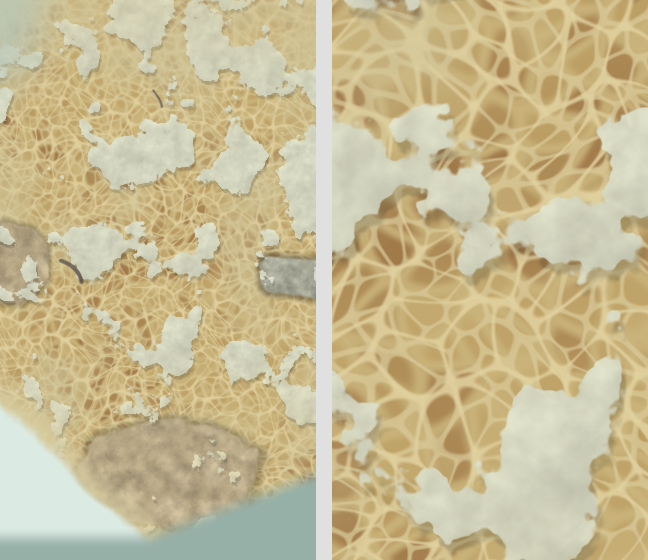
Left, the full canvas; right, a detail of the centre.
This texture is drawn by a WebGL 2 fragment shader. Its source:

```glsl
#version 300 es
precision highp float;
// Draws a honey-coloured fibrous web with pale ragged flakes, stones and a hazy glass rim.
uniform vec2 u_resolution;
out vec4 fragColor;

// Colours
const vec3 BROWN = vec3(0.60, 0.43, 0.24);
const vec3 AMBER = vec3(0.74, 0.62, 0.38);
const vec3 HONEY = vec3(0.79, 0.70, 0.47);
const vec3 CREAM = vec3(0.86, 0.80, 0.61);
const vec3 WASH = vec3(0.81, 0.77, 0.60);
const vec3 FLAKE = vec3(0.84, 0.85, 0.77);
const vec3 STONE = vec3(0.69, 0.63, 0.50);
const vec3 GREY = vec3(0.65, 0.65, 0.59);
const vec3 TWIG = vec3(0.27, 0.23, 0.20);
const vec3 GLASS = vec3(0.86, 0.92, 0.89);
const vec3 TEAL = vec3(0.59, 0.69, 0.66);

// Sizes, in canvas heights or cells per canvas height
const float BACK_CELLS = 34.0;
const float MID_CELLS = 52.0;
const float FRONT_CELLS = 31.0;
const float CORNER_ROUNDING = 13.0;
const float FLAKE_SCALE = 19.0;
const float BAND_RADIUS = 0.075;

// Axes of the bands along which flakes gather
const vec4 BANDS[8] = vec4[8](
    vec4(0.26, 0.97, 0.56, 0.84), vec4(0.20, 0.70, 0.33, 0.73),
    vec4(0.40, 0.74, 0.44, 0.70), vec4(0.55, 0.76, 0.56, 0.61),
    vec4(0.37, 0.56, 0.33, 0.36), vec4(0.43, 0.36, 0.54, 0.30),
    vec4(0.29, 0.30, 0.36, 0.28), vec4(0.16, 0.57, 0.19, 0.54));

vec2 hash2(vec2 p) {
    vec3 q = fract(p.xyx * vec3(0.1031, 0.1030, 0.0973));
    q += dot(q, q.yzx + 33.33);
    return fract((q.xx + q.yz) * q.zy);
}

float noise(vec2 p) {
    vec2 i = floor(p), f = fract(p);
    f = f * f * (3.0 - 2.0 * f);
    float low = mix(hash2(i).x, hash2(i + vec2(1, 0)).x, f.x);
    float high = mix(hash2(i + vec2(0, 1)).x, hash2(i + 1.0).x, f.x);
    return mix(low, high, f.y);
}

float fbm(vec2 p) {
    float sum = 0.0, amp = 0.5;
    for (int i = 0; i < 5; i++) {
        sum += amp * noise(p);
        p = mat2(1.6, 1.2, -1.2, 1.6) * p + 7.3;
        amp *= 0.52;
    }
    return sum;
}

// Cellular noise: x = distance to the wall with rounded corners, y = cell id
vec2 web(vec2 p) {
    vec2 home = floor(p), cell = home, nearest = vec2(9.0);
    for (int y = -1; y <= 1; y++) for (int x = -1; x <= 1; x++) {
        vec2 c = home + vec2(x, y), r = c + hash2(c) - p;
        if (dot(r, r) < dot(nearest, nearest)) { nearest = r; cell = c; }
    }
    float sum = 1e-6;
    for (int y = -2; y <= 2; y++) for (int x = -2; x <= 2; x++) {
        if (x == 0 && y == 0) continue;
        vec2 c = cell + vec2(x, y), r = c + hash2(c) - p;
        sum += exp(-CORNER_ROUNDING * dot(0.5 * (nearest + r), normalize(r - nearest)));
    }
    return vec2(-log(sum) / CORNER_ROUNDING, hash2(cell + 31.7).y);
}

float capsule(vec2 p, vec2 a, vec2 b) {
    vec2 d = b - a;
    return length(p - a - d * clamp(dot(p - a, d) / dot(d, d), 0.0, 1.0));
}

float flakeField(vec2 p) {
    float cover = 0.0;
    for (int i = 0; i < 8; i++)
        cover = max(cover, smoothstep(BAND_RADIUS, 0.0, capsule(p, BANDS[i].xy, BANDS[i].zw)));
    return fbm(p * FLAKE_SCALE) + 0.26 * cover - 0.67;
}

void main() {
    vec2 p = gl_FragCoord.xy / u_resolution.y;
    float px = 1.0 / u_resolution.y;
    float broad = noise(p * 7.0 + 3.0), grain = fbm(p * 60.0);
    vec2 bent = p + 0.007 * sin(p.yx * 31.0 + 2.0 * sin(p * 17.0)) + 0.003 * sin(p.yx * 83.0);
    float blur = 0.05 + 0.16 * smoothstep(0.72, 1.0, p.y);

    // Three layers of web, from deep pits to fine strands
    vec2 back = web(bent * BACK_CELLS);
    vec2 mid = web(bent * MID_CELLS + 11.0);
    vec2 front = web((bent + 0.006 * sin(p.yx * 47.0)) * FRONT_CELLS + 23.0);
    vec3 col = mix(AMBER, BROWN, smoothstep(0.45, 1.0, 0.55 * back.y + 0.6 * broad));
    col = mix(col, HONEY, 0.85 * smoothstep(0.22, 0.0, back.x));
    col = mix(col, HONEY, 0.6 * smoothstep(0.5, 0.9, mid.y));
    float thick = 0.02 + 0.08 * noise(p * 24.0);
    float soft = max(blur, 1.5 * px * MID_CELLS);
    col = mix(col, CREAM, 0.72 * smoothstep(thick + soft, thick - soft, mid.x));
    soft = max(blur, 1.5 * px * FRONT_CELLS) * 0.8;
    col = mix(col, CREAM * 1.04, 0.85 * smoothstep(soft, -soft, front.x - 0.4 * thick));
    col = mix(col, WASH, 0.55 * smoothstep(0.35, 0.8, fbm(p * 9.0 + 5.0)) + 0.12);

    // Lumpy stones below and at the left, smooth grey stone at the right
    float ragged = 0.5 * (fbm(p * 16.0 + 9.0) - 0.5);
    float body = min(length((p - vec2(0.30, 0.15)) / vec2(0.165, 0.10)),
                     length((p - vec2(0.01, 0.53)) / vec2(0.075, 0.075))) + ragged;
    vec2 lump = web(bent * 17.0 + 4.0);
    vec3 rock = STONE * (0.80 + 0.4 * grain) + 0.10 * smoothstep(0.0, 0.3, lump.x) * lump.y;
    col *= 1.0 - 0.22 * smoothstep(1.18, 1.0, body);
    col = mix(col, rock, smoothstep(1.04, 0.96, body));
    vec2 slab = abs(p - vec2(0.535, 0.505 - 0.1 * (p.x - 0.535))) - vec2(0.05, 0.014);
    float pebble = length(max(slab, 0.0)) - 0.019 + 0.012 * ragged;
    col *= 1.0 - 0.3 * smoothstep(0.015, 0.0, pebble);
    col = mix(col, GREY * (0.72 + 0.55 * grain), smoothstep(0.003, -0.003, pebble));

    // Flakes with a soft shadow at their lower edge
    float flake = flakeField(p), shade = flakeField(p + vec2(-0.003, 0.007));
    col *= 1.0 - 0.17 * smoothstep(-0.02, 0.05, shade);
    vec3 paper = mix(FLAKE, WASH + 0.03, smoothstep(0.4, 0.1, p.y) * 0.6);
    paper *= 0.91 + 0.17 * grain + 0.25 * clamp(flake - shade, -0.15, 0.15);
    col = mix(col, paper, 0.93 * smoothstep(-0.01, 0.02, flake));

    // Dark twigs
    float twig = min(capsule(bent, vec2(0.108, 0.53), vec2(0.139, 0.495)) - 0.004,
                     capsule(bent, vec2(0.269, 0.83), vec2(0.280, 0.80)) - 0.002);
    col = mix(col, TWIG + 0.25 * grain, 0.85 * smoothstep(0.002, -0.002, twig));

    // Pale glass, teal rim and haze
    float wall = 0.285 - 0.95 * p.x - p.y + 0.07 * ragged;
    col = mix(col, WASH + 0.04, 0.7 * smoothstep(-0.07, 0.0, wall));
    col = mix(col, GLASS, smoothstep(-0.006, 0.022, wall));
    float rim = 0.035 + 0.38 * max(p.x - 0.27, 0.0) - p.y;
    col = mix(col, TEAL, smoothstep(-0.025, 0.015, rim));
    float corner = length((p - vec2(0.0, 1.0)) * vec2(1.0, 0.6));
    col = mix(col, mix(TEAL, GLASS, 0.4), 0.85 * smoothstep(0.13, 0.02, corner));
    col = mix(col, WASH, 0.3 * smoothstep(0.8, 1.0, p.y));
    fragColor = vec4(clamp(col, 0.0, 1.0), 1.0);
}
```
